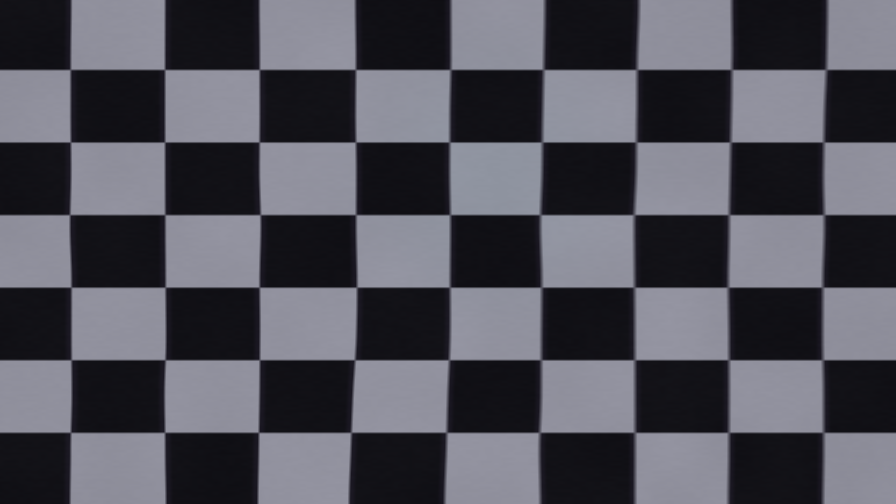
A Shadertoy shader for this pattern:

```glsl
// Grey and near-black chequered cloth, about 9.5 columns by 7 rows.
// Signed column and row waves multiply into the checks; a smooth bend and
// noise make the seams waver, and soft mottling shades the cloth.

float hash(vec2 p) {
    vec3 q = fract(p.xyx * vec3(0.1031, 0.1030, 0.0973));
    q += dot(q, q.yzx + 33.33);
    return fract((q.x + q.y) * q.z);
}

float noise(vec2 p) {
    vec2 cell = floor(p), f = fract(p);
    f = f * f * (3.0 - 2.0 * f);
    return mix(mix(hash(cell), hash(cell + vec2(1, 0)), f.x),
               mix(hash(cell + vec2(0, 1)), hash(cell + vec2(1, 1)), f.x), f.y);
}

// Sideways drift of the vertical seams
float seamBend(vec2 p) {
    float sag = exp(-pow((p.x - 0.76) / 0.21, 2.0));
    float bend = sag * (0.014 * smoothstep(0.0, 0.42, p.y) - 0.008);
    float lean = 0.007 * smoothstep(0.55, 1.0, p.y) - 0.003;
    return bend + lean * smoothstep(0.85, 1.08, p.x);
}

// Wave alternating between -1 and 1, with a soft step at every integer
float checkWave(float x, float pitch, float softness) {
    float edge = floor(x + 0.5);
    float side = 1.0 - 2.0 * mod(edge, 2.0);
    return side * clamp((x - edge) * pitch / softness, -1.0, 1.0);
}

void mainImage(out vec4 fragColor, in vec2 fragCoord) {
    vec2 p = fragCoord / iResolution.y;
    float pixel = 1.0 / iResolution.y;
    vec2 pitch = vec2(0.187, 0.144);

    // Cell coordinates, with a small waver along each vertical seam
    vec2 grid = (p + vec2(0.0463 - seamBend(p), 0.0028)) / pitch;
    float seam = floor(grid.x + 0.5);
    grid.x += 0.022 * (noise(vec2(seam * 7.0 + 3.0, grid.y * 1.3)) - 0.5);

    // Vertical seams are softer, more so towards the right
    float softX = max(mix(0.0028, 0.0048, smoothstep(0.5, 1.2, p.x)), 0.75 * pixel);
    float softY = max(0.0022, 0.75 * pixel);
    float check = checkWave(grid.x, pitch.x, softX) * checkWave(grid.y, pitch.y, softY);

    // Mottling, fine weave and gentle shading towards the corners
    float mottle = noise(p * 9.0) - 0.5;
    float weave = noise(p * vec2(70.0, 190.0)) - 0.5;
    vec2 fromCentre = p - vec2(0.85, 0.55);
    float shade = 1.01 - 0.035 * dot(fromCentre, fromCentre);

    vec3 light = vec3(0.57, 0.57, 0.62) * shade * (1.0 + 0.035 * mottle + 0.015 * weave);
    light += vec3(-0.012, 0.008, 0.005) * exp(-20.0 * dot(p - vec2(0.98, 0.65), p - vec2(0.98, 0.65)));

    // Dark checks lift to violet beside the vertical seams
    float seamDistance = abs(grid.x - floor(grid.x + 0.5)) * pitch.x;
    float rim = 1.0 - smoothstep(0.005, 0.016, seamDistance);
    vec3 dark = mix(vec3(0.067, 0.065, 0.085), vec3(0.10, 0.09, 0.13), rim);
    dark += 0.012 * mottle + 0.008 * weave;

    fragColor = vec4(mix(light, dark, 0.5 + 0.5 * check), 1.0);
}
```
